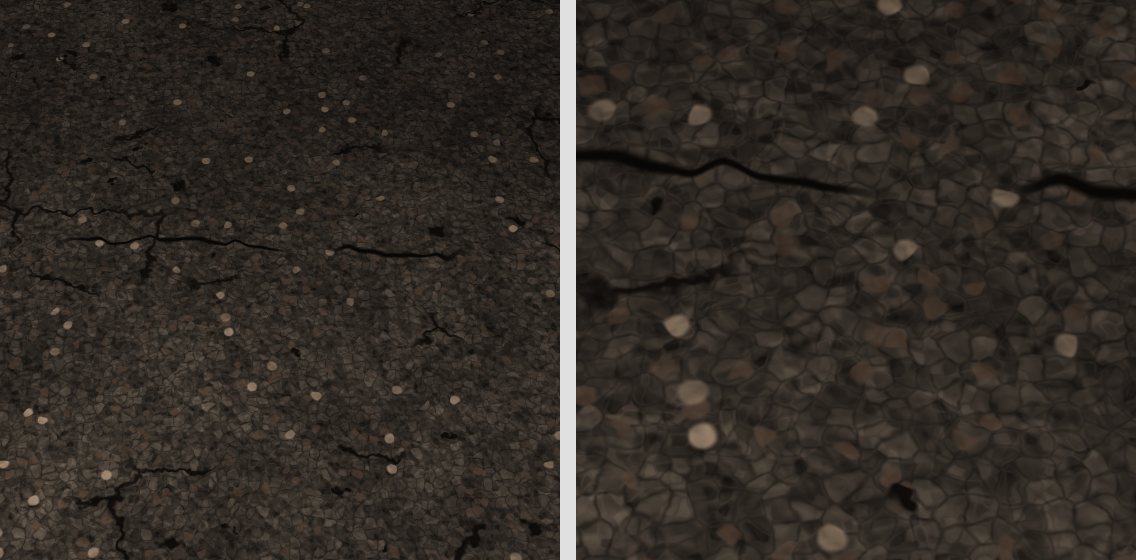
Left, the full canvas; right, a detail of the centre.
Give the GLSL for this texture, as a Shadertoy shader.

```glsl
// Dark, crumbly soil seen at a slant, with cracks, pits and scattered pale pebbles.

const vec3 EARTH_TINT = vec3(1.14, 1.0, 0.86);
const vec3 CHIP_BROWN = vec3(0.29, 0.225, 0.18);
const vec3 PEBBLE_PALE = vec3(0.47, 0.40, 0.33);
const vec3 CREVICE = vec3(0.035, 0.028, 0.02);

vec2 hash2(vec2 p) {
    vec3 q = fract(p.xyx * vec3(0.1031, 0.1030, 0.0973));
    q += dot(q, q.yzx + 33.33);
    return fract((q.xx + q.yz) * q.zy);
}

float valueNoise(vec2 p) {
    vec2 i = floor(p), f = fract(p);
    f = f * f * (3.0 - 2.0 * f);
    float low = mix(hash2(i).x, hash2(i + vec2(1, 0)).x, f.x);
    float high = mix(hash2(i + vec2(0, 1)).x, hash2(i + vec2(1, 1)).x, f.x);
    return mix(low, high, f.y);
}

float layeredNoise(vec2 p) {
    float sum = 0.0, weight = 0.5;
    for (int i = 0; i < 3; i++) {
        sum += weight * valueNoise(p);
        p = mat2(1.6, 1.2, -1.2, 1.6) * p + 7.3;
        weight *= 0.55;
    }
    return sum;
}

// Cellular noise: nearest distance, gap to the second nearest, cell id
vec3 cells(vec2 p) {
    vec2 base = floor(p);
    float nearest = 9.0, second = 9.0, id = 0.0;
    for (int y = -1; y <= 1; y++)
    for (int x = -1; x <= 1; x++) {
        vec2 cell = base + vec2(x, y);
        float d = length(cell + 0.1 + 0.8 * hash2(cell) - p);
        if (d < nearest) {
            second = nearest;
            nearest = d;
            id = hash2(cell + 51.7).x;
        } else second = min(second, d);
    }
    return vec3(nearest, second - nearest, id);
}

// Signed grain tone that fades to zero at the grain border
float grainTone(vec3 cell) {
    return (cell.z - 0.5) * smoothstep(0.0, 0.35, cell.y);
}

// Angular stones in a given share of the cells
float stones(vec3 cell, float share, float radius) {
    float shape = smoothstep(0.02, 0.2, cell.y) * smoothstep(radius, radius * 0.6, cell.x);
    return shape * step(1.0 - share, cell.z);
}

// One long, jagged, broken crack
float longCrack(vec2 uv, float height, float width) {
    float path = height + 0.014 * sin(5.5 * uv.x + 0.3) + 0.005 * sin(23.0 * uv.x)
               + 0.012 * (valueNoise(vec2(uv.x * 45.0, 3.0)) - 0.5);
    float span = smoothstep(0.08, 0.16, uv.x) * smoothstep(0.86, 0.78, uv.x);
    float broken = smoothstep(0.02, 0.07, abs(uv.x - 0.55));
    float thickness = width * (0.5 + valueNoise(vec2(uv.x * 30.0, 9.0)));
    return span * broken * smoothstep(thickness, thickness * 0.2, abs(uv.y - path));
}

// Faint net of short cracks, opened only in patches
float crackNet(vec2 p, float patchLevel) {
    float edge = cells(p * vec2(3.2, 4.6) + 2.4).y;
    float opened = smoothstep(patchLevel, patchLevel + 0.15, valueNoise(p * 6.0 + 20.0));
    return opened * smoothstep(0.06, 0.01, edge);
}

float pits(vec2 p, float share) {
    vec3 cell = cells(p * vec2(8.0, 11.0) + 5.0);
    float size = 0.08 + 0.14 * fract(cell.z * 37.0);
    return step(1.0 - share, cell.z) * smoothstep(size, size * 0.4, cell.x);
}

void mainImage(out vec4 fragColor, in vec2 fragCoord) {
    vec2 uv = fragCoord / iResolution.xy;

    // Slanted ground plane, roughened by a small warp
    vec2 ground = vec2(uv.x - 0.5, uv.y) / (1.0 - 0.35 * uv.y) + 3.0;
    vec2 warp = vec2(layeredNoise(ground * 38.0), layeredNoise(ground * 38.0 + 40.0)) - 0.45;
    vec2 rough = ground + 0.016 * warp;
    vec2 torn = ground + 0.05 * warp;

    // Grains and relief
    vec3 coarse = cells(rough * 52.0);
    vec3 fine = cells(rough * 95.0 + 11.0);
    float relief = layeredNoise(rough * 55.0) - layeredNoise(rough * 55.0 + vec2(0.12, 0.3));
    float tone = 1.0 + 0.55 * grainTone(coarse) + 0.55 * grainTone(fine) + 0.95 * relief;
    tone *= mix(0.8, 1.04, smoothstep(0.0, 0.22, coarse.y));
    tone *= 0.8 + 0.5 * layeredNoise(ground * 11.0);

    // Light falls off toward the far edge
    float light = mix(1.13, 0.72, smoothstep(0.25, 1.0, uv.y));
    light *= 1.06 - 0.12 * uv.x;
    light *= 0.84 + 0.36 * layeredNoise(ground * 3.5 + 8.0);
    vec3 colour = 0.158 * tone * EARTH_TINT;

    // Brown chips and pale pebbles
    vec3 chipCell = cells(rough * 46.0 + 31.0);
    vec3 pebbleCell = cells((ground + 0.006 * warp) * 32.0 + 73.0);
    float stoneShade = 0.85 + 0.6 * relief + 0.3 * fract(pebbleCell.z * 91.0);
    colour = mix(colour, CHIP_BROWN * (0.9 + 0.5 * relief), 0.75 * stones(chipCell, 0.11, 0.5));
    colour = mix(colour, PEBBLE_PALE * stoneShade, 0.85 * stones(pebbleCell, 0.045, 0.4));
    colour *= light;

    // Cracks and hollows
    float gap = max(longCrack(uv, 0.56, 0.006), 0.85 * crackNet(torn, 0.52));
    gap = max(gap, 0.9 * pits(torn, 0.16));
    colour = mix(colour, CREVICE, gap);

    fragColor = vec4(clamp(colour, 0.0, 1.0), 1.0);
}
```
